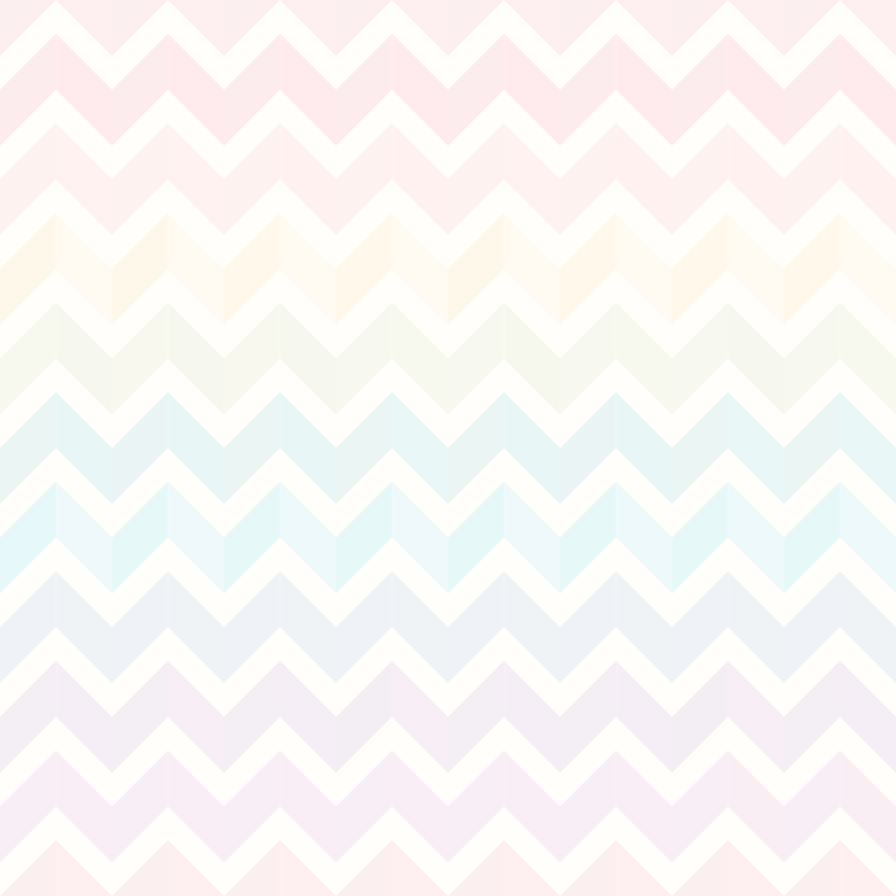
Give the GLSL for this pattern, as a WebGL 1 fragment shader.

```glsl
precision highp float;
// Pale rainbow chevron stripes with softly folded facets on an ivory ground.

uniform vec2 u_resolution;

#define COLUMNS 8.0            // zigzag periods across
#define ROWS 10.0              // stripes down, one hue each
#define BAND 0.625             // stripe height as a share of the row
#define RISE 0.625             // zigzag height as a share of the row
#define GROUND vec3(1.0, 0.996, 0.980)
#define FACET_VARIATION 0.003  // brightness change from facet to facet
#define CREASE_LIGHT 0.004     // brightness of the fold at each peak
#define CREASE_WIDTH 0.0018    // width of that fold in canvas units

float hash(vec2 p) {
    vec3 q = fract(vec3(p.xyx) * 0.1031);
    q += dot(q, q.yzx + 33.33);
    return fract((q.x + q.y) * q.z);
}

// Stripe colour by row from the top; each has a rising and a falling tone.
vec3 stripeColor(float row, float falling) {
    vec3 a = vec3(0.988, 0.937, 0.941), b = vec3(0.996, 0.941, 0.941);      // blush
    if (row < 0.5)      { a = vec3(0.988, 0.926, 0.929); b = vec3(1.000, 0.922, 0.933); } // rose
    else if (row < 1.5) { a = vec3(0.992, 0.948, 0.938); b = vec3(1.000, 0.946, 0.938); } // peach
    else if (row < 2.5) { a = vec3(0.998, 0.973, 0.922); b = vec3(1.000, 0.980, 0.949); } // cream
    else if (row < 3.5) { a = vec3(0.970, 0.973, 0.936); b = vec3(0.966, 0.970, 0.933); } // sage
    else if (row < 4.5) { a = vec3(0.920, 0.959, 0.957); b = vec3(0.912, 0.967, 0.966); } // aqua
    else if (row < 5.5) { a = vec3(0.904, 0.973, 0.977); b = vec3(0.935, 0.977, 0.985); } // sky
    else if (row < 6.5) { a = vec3(0.938, 0.952, 0.968); b = vec3(0.942, 0.953, 0.965); } // mist
    else if (row < 7.5) { a = vec3(0.955, 0.936, 0.957); b = vec3(0.966, 0.933, 0.965); } // lilac
    else if (row < 8.5) { a = vec3(0.973, 0.933, 0.961); b = vec3(0.978, 0.934, 0.961); } // mauve
    return mix(a, b, falling);
}

void main() {
    vec2 uv = gl_FragCoord.xy / u_resolution;
    vec2 pixel = 1.0 / u_resolution;

    // Zigzag: peaks at mid-period, valleys at the period ends.
    float period = fract(uv.x * COLUMNS);
    float fromPeak = abs(period - 0.5);
    float drop = 2.0 * RISE * fromPeak;

    // Rows run downward, with each stripe centred in its cell.
    float level = (1.0 - uv.y) * ROWS - drop - 0.5 * (1.0 - BAND);
    float row = mod(floor(level), ROWS);
    float edge = abs(fract(level) - 0.5) - 0.5 * BAND;
    float edgeBlur = ROWS * pixel.y;
    float stripe = 1.0 - smoothstep(-edgeBlur, edgeBlur, edge);

    // Left slopes rise, right slopes fall; blend across each fold.
    float fromRising = abs(fract(period + 0.25) - 0.5);
    float foldBlur = COLUMNS * pixel.x;
    float falling = smoothstep(0.25 - foldBlur, 0.25 + foldBlur, fromRising);
    vec3 tint = stripeColor(row, falling);

    // Slight unevenness per facet and a pale crease along the peaks.
    float facet = floor(uv.x * COLUMNS * 2.0);
    tint += FACET_VARIATION * (hash(vec2(facet, row) + 1.0) - 0.5);
    float creaseDistance = fromPeak / COLUMNS;
    tint += CREASE_LIGHT * (1.0 - smoothstep(0.0, CREASE_WIDTH + pixel.x, creaseDistance));

    gl_FragColor = vec4(mix(GROUND, tint, stripe), 1.0);
}
```
